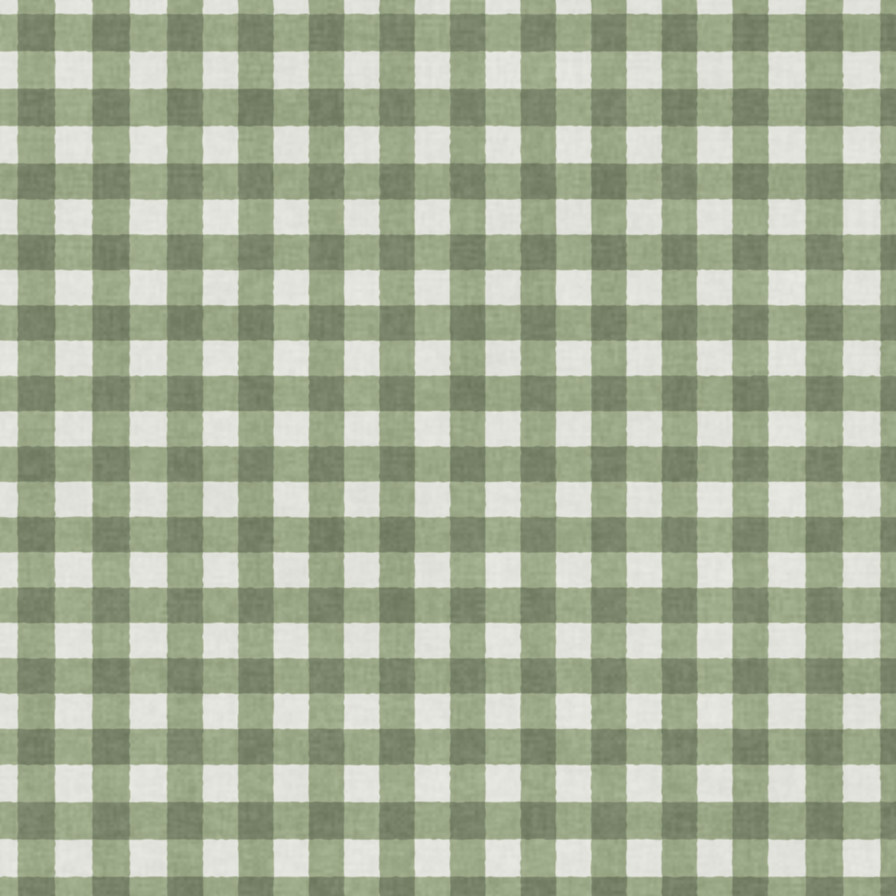
Reproduce this pattern procedurally as a WebGL 2 fragment shader.

```glsl
#version 300 es
precision highp float;

uniform vec2 u_resolution;
out vec4 fragColor;

float hash(vec2 p) {
    return fract(sin(dot(p, vec2(127.1, 311.7))) * 43758.5453);
}

float noise(vec2 p) {
    vec2 i = floor(p), f = fract(p);
    f = f * f * (3.0 - 2.0 * f);
    return mix(mix(hash(i), hash(i + vec2(1, 0)), f.x),
               mix(hash(i + vec2(0, 1)), hash(i + vec2(1, 1)), f.x), f.y);
}

// Stripe coordinate: whole numbers are stripe centres, spaced wider near the borders
vec2 stripeCoord(vec2 uv) {
    vec2 d = uv - vec2(0.522, 0.482);
    vec2 a = abs(d);
    return sign(d) * (a / 0.0788 - 0.7 * max(a - 0.325, 0.0));
}

void main() {
    vec2 uv = gl_FragCoord.xy / u_resolution;

    // Threads make the stripe edges slightly uneven
    vec2 wobble = vec2(noise(uv * vec2(14.0, 190.0)), noise(uv * vec2(190.0, 14.0) + 37.0)) - 0.5;
    vec2 coord = stripeCoord(uv + wobble * 0.0014);
    vec2 cell = floor(coord * 2.0 + 0.5);

    // Dyed stripes in both directions, each half a repeat wide
    vec2 soft = (0.6 / u_resolution + 0.0007) / 0.0788;
    vec2 offset = abs(fract(coord + 0.5) - 0.5);
    vec2 stripe = 1.0 - smoothstep(0.25 - soft, 0.25 + soft, offset);

    vec3 cream = vec3(0.885, 0.888, 0.862);
    vec3 sage = vec3(0.61, 0.66, 0.53);
    vec3 olive = vec3(0.47, 0.51, 0.41);
    vec3 color = mix(cream, sage, max(stripe.x, stripe.y));
    color = mix(color, olive, stripe.x * stripe.y);

    // Woven grain: short threads running both ways, with fine speckle
    float warp = noise(uv * vec2(250.0, 65.0)) - 0.5;
    float weft = noise(uv * vec2(65.0, 250.0) + 71.0) - 0.5;
    float speckle = noise(uv * 256.0 + 19.0) - 0.5;
    float grain = warp * 0.038 + weft * 0.038 + speckle * 0.035;
    float dyed = max(stripe.x, stripe.y);
    color += grain * mix(0.5, 1.0, dyed);

    // Uneven dye from square to square and in broad patches
    color += (hash(cell) - 0.5) * 0.016 * dyed;
    color += (noise(uv * 9.0 + 5.0) - 0.5) * 0.016;

    fragColor = vec4(clamp(color, 0.0, 1.0), 1.0);
}
```
